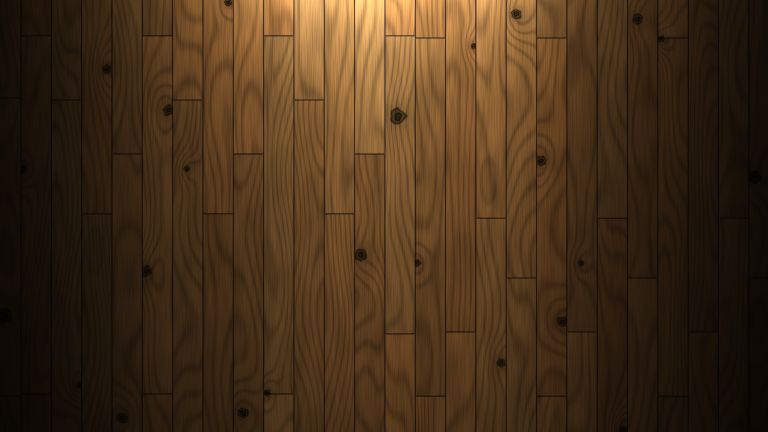
Reproduce this texture procedurally as a WebGL 2 fragment shader.

```glsl
#version 300 es
precision highp float;

#define PLANK_WIDTH 0.0702
#define PLANK_OFFSET 0.0486
#define PLANKS_PER_SET 13.0
#define BOARD_LENGTH 0.829
#define SEAM_WIDTH 0.0011
#define SEAM_DARKNESS 0.6
#define GRAIN_CONTRAST 0.2
#define FIBRE_CONTRAST 0.16
#define TINT_VARIATION 0.2
#define WASH_RADIUS 0.65
#define SPOT_STRENGTH 0.44
#define SPOT_SIZE vec2(0.36, 0.13)

uniform vec2 u_resolution;
out vec4 fragColor;

// Per-plank traits, in fractions of the height or of the plank width
const vec4 JOINT_DROP = vec4(0.083, 0.2315, 0.495, 0.3565);
const float KNOT_DROP[13] = float[13](0.391, 0.893, 0.16, 0.968, 0.255, 0.391,
    0.005, 0.956, 0.91, -1.0, -1.0, 0.59, 0.269);
const float KNOT_SIDE[13] = float[13](0.06, 0.93, 0.83, 0.33, 0.86, 0.47,
    0.83, 0.33, 0.1, 0.5, 0.5, 0.2, 0.43);
const float KNOT_RADIUS[13] = float[13](0.010, 0.008, 0.012, 0.014, 0.014, 0.008,
    0.010, 0.014, 0.009, 0.01, 0.01, 0.016, 0.021);

const vec3 WOOD_SHADE = vec3(1.0, 0.665, 0.335);
const vec3 WOOD_LIT = vec3(1.0, 0.74, 0.44);
const vec3 SEAM_TINT = vec3(0.9, 0.95, 1.35);

float hash(vec2 p) {
    return fract(sin(dot(p, vec2(127.1, 311.7))) * 43758.5);
}

vec2 gradient(vec2 cell) {
    float angle = 6.2832 * hash(cell);
    return vec2(cos(angle), sin(angle));
}

float gradientNoise(vec2 p) {
    vec2 i = floor(p), f = p - i;
    vec2 w = f * f * f * (f * (f * 6.0 - 15.0) + 10.0);
    float a = dot(gradient(i), f);
    float b = dot(gradient(i + vec2(1, 0)), f - vec2(1, 0));
    float c = dot(gradient(i + vec2(0, 1)), f - vec2(0, 1));
    float d = dot(gradient(i + vec2(1, 1)), f - vec2(1, 1));
    return mix(mix(a, b, w.x), mix(c, d, w.x), w.y);
}

// Wide wash over the wall plus a hot spot at the top centre
float lighting(float dx, float y) {
    float wash = mix(0.29, 0.6, y) * exp(-dx * dx / (WASH_RADIUS * WASH_RADIUS));
    float across = dx / SPOT_SIZE.x;
    return wash + SPOT_STRENGTH * exp(-across * across - (1.0 - y) / SPOT_SIZE.y);
}

// Brightness of the wood at q, for one board of a plank
float woodTone(vec2 q, int plank, float seed) {
    float bend = 0.0, knotTone = 1.0;
    int knotCount = plank == 4 ? 2 : 1;
    for (int i = 0; i < knotCount; i++) {
        float side = i == 0 ? KNOT_SIDE[plank] : 1.0 - KNOT_SIDE[plank];
        float drop = i == 0 ? KNOT_DROP[plank] : 0.5 + 0.5 * KNOT_DROP[plank];
        vec2 offset = (q - vec2(side * PLANK_WIDTH, drop)) / KNOT_RADIUS[plank];
        float d = length(offset) + 0.3 * gradientNoise(offset * 1.5 + seed);
        float core = 1.0 - smoothstep(0.7, 1.05, d);
        float rings = 0.42 + 0.12 * sin(d * 14.0) - 0.2 * exp(-d * d * 8.0);
        bend += 1.1 * exp(-dot(offset * vec2(0.35, 0.22), offset * vec2(0.35, 0.22)));
        knotTone *= mix(1.0 - 0.2 * exp(-0.35 * d * d), rings, core);
    }

    // Growth lines follow a warped field that bends around knots
    float warp = gradientNoise(vec2(q.x * 10.0, q.y * 2.6) + seed);
    float field = q.x / PLANK_WIDTH + 2.2 * warp + bend;
    float density = mix(1.5, 3.2, hash(vec2(seed, 4.0)));
    float line = pow(0.5 + 0.5 * sin(6.2832 * field * density), 3.0);
    float fibre = gradientNoise(vec2(q.x * 330.0, q.y * 16.0) + seed);
    float mottle = gradientNoise(vec2(q.x * 28.0, q.y * 7.0) - seed);
    float tone = 1.04 - GRAIN_CONTRAST * line + FIBRE_CONTRAST * fibre + 0.15 * mottle;

    // Long oval figure
    if (plank == 2) {
        float e = length((q - vec2(0.42 * PLANK_WIDTH, 0.582)) / vec2(0.018, 0.05));
        float rim = (e - 1.0) * 5.0;
        tone -= 0.16 * exp(-rim * rim) + 0.1 * (1.0 - smoothstep(0.7, 1.0, e));
    }
    return tone * knotTone;
}

void main() {
    vec2 p = gl_FragCoord.xy / u_resolution.y;
    float pixel = 1.0 / u_resolution.y;

    // Planks repeat in sets, every other set upside down
    float column = (p.x - PLANK_OFFSET) / PLANK_WIDTH;
    float index = floor(column);
    float across = column - index;
    float setIndex = floor(index / PLANKS_PER_SET);
    int plank = int(index - setIndex * PLANKS_PER_SET + 0.5);
    float drop = mod(setIndex, 2.0) < 0.5 ? 1.0 - p.y : p.y;

    // Boards along the plank
    float boardLength = plank == 12 ? 0.69 : BOARD_LENGTH;
    float board = (drop - JOINT_DROP[plank % 4]) / boardLength;
    float along = fract(board);
    vec2 boardId = vec2(index, floor(board));
    float seed = 40.0 * hash(boardId + 3.7);

    float tone = woodTone(vec2(across * PLANK_WIDTH, drop), plank, seed);
    tone *= 1.0 + TINT_VARIATION * (hash(boardId + 9.1) - 0.5);
    float light = lighting(p.x - 0.5 * u_resolution.x * pixel, p.y);
    vec3 color = mix(WOOD_SHADE, WOOD_LIT, smoothstep(0.2, 0.95, light)) * light * tone;
    color.gb *= 1.0 - vec2(0.08, 0.14) * (hash(boardId + 5.3) - 0.4);

    // Dark seams between boards
    float edge = min(min(across, 1.0 - across) * PLANK_WIDTH,
                     min(along, 1.0 - along) * boardLength);
    float seam = 1.0 - smoothstep(SEAM_WIDTH - 0.5 * pixel, SEAM_WIDTH + 0.7 * pixel, edge);
    color = mix(color, color * SEAM_TINT * (1.0 - SEAM_DARKNESS), seam);

    fragColor = vec4(clamp(color, 0.0, 1.0), 1.0);
}
```
